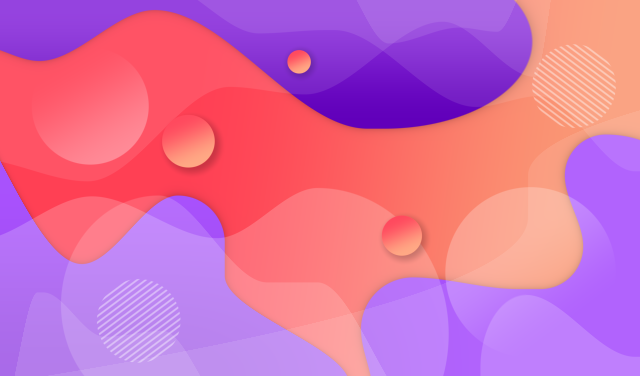
A WebGL 2 fragment shader for this background:

```glsl
#version 300 es
precision highp float;
// Flowing abstract background: coral liquid between violet bodies, with
// translucent waves, glossy balls and hatched discs. Edges are height curves
// summed from smooth steps, joined to circles and ellipses at their turns.
uniform vec2 u_resolution;
out vec4 fragColor;

#define HEIGHT 4.5          // canvas height in scene units, y runs downward
#define VEIL 0.10           // opacity of the upper waves
#define MIST 0.20           // opacity of the lower waves
#define SHADOW 0.16         // darkness of the edge shadows
#define HATCH_PITCH 0.062   // distance between hatch lines

const vec3 WHITE = vec3(1.0);
const vec3 RED = vec3(1.0, 0.25, 0.33);
const vec3 PEACH = vec3(0.98, 0.60, 0.46);
const vec3 VIOLET = vec3(0.54, 0.18, 0.86);
const vec3 INDIGO = vec3(0.38, 0.0, 0.73);
const vec3 ORCHID = vec3(0.66, 0.32, 0.99);
const vec3 GRAPE = vec3(0.58, 0.27, 0.89);

float px; // half width of a smoothed edge

float fill(float d) { return 1.0 - smoothstep(-px, px, d); }

// Smooth change of height h between a and b
float rise(float a, float b, float h, float x) { return h * smoothstep(a, b, x); }

float ellipse(vec2 p, vec2 c, vec2 r) {
  return (length((p - c) / r) - 1.0) * min(r.x, r.y);
}

// Ellipse whose sides run straight down below its center
float dome(vec2 p, vec2 c, vec2 r) {
  return ellipse(vec2(p.x, min(p.y, c.y)), c, r);
}

// Violet bodies, negative inside
float topBody(vec2 p) {
  float edge = 0.534 + rise(-0.3, 0.47, 0.196, p.x) - rise(0.47, 1.85, 0.61, p.x)
             + rise(1.85, 4.4, 1.42, p.x);
  return p.x < 4.6 ? p.y - edge : ellipse(p, vec2(4.6, 0.5), vec2(1.77, 1.04));
}

float leftBody(vec2 p) {
  float edge = 0.68 + rise(-0.98, 0.98, 2.48, p.x) - rise(0.98, 2.13, 0.82, p.x);
  float flank = dome(p, vec2(2.13, 2.9), vec2(0.56)) - rise(3.3, 4.6, 1.49, p.y);
  return p.x < 2.13 ? edge - p.y : flank;
}

float rightBody(vec2 p) {
  if (p.x < 4.94)
    return dome(p, vec2(4.94, 3.94), vec2(0.62)) + rise(3.94, 4.7, 0.14, p.y);
  if (p.x < 6.47) return 3.32 + rise(4.94, 6.2, 0.14, p.x) - p.y;
  if (p.y > 2.95) return 0.51 - length(p - vec2(6.47, 2.95));
  if (p.y > 2.1) return 6.76 + rise(2.1, 2.95, 0.22, p.y) - p.x;
  vec2 q = p - vec2(7.25, 2.1);
  q.x *= q.x > 0.0 ? 0.6 : 1.0;
  return length(q) - 0.49;
}

// Translucent waves, negative inside
float longWave(float x) {
  return 1.9 + rise(-0.3, 1.05, 0.27, x) - rise(1.05, 2.75, 1.13, x)
       + rise(2.75, 3.65, 0.09, x) - rise(3.65, 5.3, 0.87, x)
       + rise(5.3, 6.4, 0.66, x) - rise(6.4, 6.75, 1.6, x);
}

float crossWave(float x) {
  return -0.2 + rise(1.9, 3.1, 0.6, x) - rise(3.1, 3.9, 0.04, x)
       + rise(4.0, 5.7, 0.92, x) - rise(5.7, 6.45, 0.13, x) + rise(6.45, 7.6, 0.9, x);
}

float crestWave(float x) {
  return -0.3 + rise(4.0, 4.65, 0.82, x) - rise(4.65, 5.5, 0.19, x)
       + rise(5.5, 5.95, 0.05, x) - rise(5.95, 6.4, 0.7, x);
}

float middleHill(vec2 p) {
  float edge = 2.88 - rise(-0.3, 1.1, 0.53, p.x) + rise(1.1, 2.6, 0.5, p.x)
             - rise(2.6, 3.8, 0.6, p.x);
  return p.x < 3.8 ? edge - p.y : ellipse(p, vec2(3.8, 4.0), vec2(1.57, 1.75));
}

float lowHill(vec2 p) {
  float edge = 2.34 + rise(1.9, 3.2, 1.04, p.x) + rise(3.8, 5.1, 1.6, p.x);
  return p.x > 1.9 ? edge - p.y : ellipse(p, vec2(1.9, 3.65), vec2(1.17, 1.31));
}

float cornerHill(vec2 p) {
  float edge = 3.53 + rise(6.3, 7.6, 0.74, p.x);
  return p.x > 6.3 ? edge - p.y : dome(p, vec2(6.3, 4.4), vec2(0.55, 0.87));
}

float smallHill(float x) {
  return 5.0 - rise(0.0, 0.45, 1.5, x) + rise(0.52, 1.25, 0.53, x)
       - rise(1.25, 1.95, 0.07, x) + rise(1.95, 2.8, 1.0, x);
}

void veil(inout vec3 col, float d, float alpha) { col = mix(col, WHITE, alpha * fill(d)); }

void body(inout vec3 col, float d, vec3 tint) {
  col *= 1.0 - SHADOW * exp(-max(d, 0.0) / 0.04);
  col = mix(col, tint, fill(d));
}

void ball(inout vec3 col, vec2 p, vec2 c, float r) {
  float shade = length(p - c - 0.14 * r) - r;
  col *= 1.0 - 0.2 * (1.0 - smoothstep(-0.05, 0.09, shade));
  float light = smoothstep(-0.9, 0.9, dot(p - c, vec2(0.4, 0.9)) / r);
  col = mix(col, mix(RED + 0.04, PEACH + 0.06, light), fill(length(p - c) - r));
}

void hatch(inout vec3 col, vec2 p, vec2 c, vec2 normal) {
  float line = abs(fract(dot(p - c, normal) / HATCH_PITCH) - 0.5) * HATCH_PITCH;
  veil(col, length(p - c) - 0.5, 0.42 * fill(line - 0.011));
}

void main() {
  vec2 p = vec2(gl_FragCoord.x, u_resolution.y - gl_FragCoord.y) * HEIGHT / u_resolution.y;
  px = 0.75 * HEIGHT / u_resolution.y;

  // Coral ground and violet bodies
  vec3 col = mix(RED, PEACH, smoothstep(2.3, 7.7, p.x + 0.15 * p.y));
  vec3 lilac = mix(ORCHID, GRAPE, smoothstep(2.2, 4.5, p.y) * (1.0 - smoothstep(2.0, 6.0, p.x)));
  body(col, topBody(p), mix(VIOLET, INDIGO, smoothstep(0.1, 1.5, p.y)));
  body(col, leftBody(p), lilac);
  body(col, rightBody(p), lilac);

  // Translucent waves
  veil(col, p.y - longWave(p.x), VEIL);
  veil(col, p.y - crossWave(p.x), VEIL);
  veil(col, p.y - crestWave(p.x), VEIL);
  vec2 bend = max(vec2(2.1 - p.y, p.y - 2.6), 0.0);
  veil(col, 6.32 + dot(bend * bend, vec2(2.2, -1.6)) - p.x, 0.10);
  veil(col, middleHill(p), MIST);
  veil(col, lowHill(p), 0.8 * MIST);
  veil(col, cornerHill(p), 0.9 * MIST);
  veil(col, smallHill(p.x) - p.y, 0.6 * MIST);

  // Discs that fade across their width
  vec2 q = p - vec2(1.08, 1.27);
  veil(col, length(q) - 0.7, 0.33 * smoothstep(-0.6, 0.8, dot(q, vec2(0.5, 0.85))));
  q = p - vec2(6.35, 3.26);
  veil(col, length(q) - 1.02, 0.24 * smoothstep(0.8, -0.5, dot(q, vec2(0.6, 0.8))));

  // Hatched discs and glossy balls
  hatch(col, p, vec2(6.87, 1.03), vec2(-0.6, 0.8));
  hatch(col, p, vec2(1.66, 3.84), vec2(0.6, 0.8));
  ball(col, p, vec2(2.255, 1.69), 0.315);
  ball(col, p, vec2(3.58, 0.74), 0.14);
  ball(col, p, vec2(4.81, 2.82), 0.24);

  fragColor = vec4(col, 1.0);
}
```
